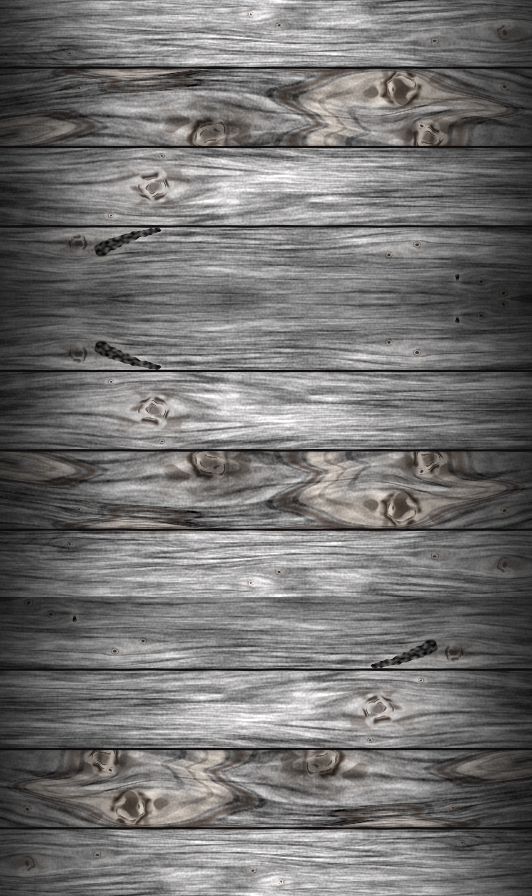
Reproduce this texture procedurally as a WebGL 1 fragment shader.

```glsl
precision highp float;
// Weathered grey timber planks with knots, in three tiles: plain, mirrored, turned.
uniform vec2 u_resolution;

const float TILES = 3.0;
const float SPAN = 1.78;                         // tile width / tile height
const vec3 SEAMS = vec3(0.2266, 0.492, 0.758);   // plank joints, down the tile
const float SEAM_HALF = 0.0035;
const vec4 PLANK_TONE = vec4(0.62, 0.51, 0.60, 0.60);
const vec3 GREY_TINT = vec3(1.0, 0.993, 0.992);
const vec3 PALE_WOOD = vec3(0.80, 0.75, 0.70);
const vec3 BROWN_STAIN = vec3(0.22, 0.16, 0.12);
const vec3 SEAM_COLOUR = vec3(0.05, 0.045, 0.045);
const float SMALL_KNOTS = 13.0;
const float LINE_DEPTH = 0.22;
const float EDGE_SHADE = 1.25;
const float JOIN_SHADE = 0.36;

vec2 hash2(vec2 p) {
  vec3 q = fract(p.xyx * vec3(0.1031, 0.1030, 0.0973));
  q += dot(q, q.yzx + 33.33);
  return fract((q.xx + q.yz) * q.zy);
}

float corner(vec2 cell, vec2 offset) {
  float angle = 6.2832 * hash2(cell).x;
  return dot(vec2(cos(angle), sin(angle)), offset);
}

// Gradient noise, about -0.7 to 0.7
float noise(vec2 p) {
  vec2 i = floor(p), f = fract(p);
  vec2 w = f * f * f * (f * (f * 6.0 - 15.0) + 10.0);
  vec2 e = vec2(1.0, 0.0);
  return mix(mix(corner(i, f), corner(i + e, f - e), w.x),
             mix(corner(i + e.yx, f - e.yx), corner(i + 1.0, f - 1.0), w.x), w.y);
}

// Thin lines along the zero contour of the noise
float ridge(vec2 p, float width) {
  return 1.0 - smoothstep(0.2 * width, width, abs(noise(p)));
}

float plankAt(float v) {
  return dot(step(SEAMS, vec3(v)), vec3(1.0));
}

// Parts the grain around a knot; mark.x gathers its dark wood, mark.y its pale wood
void knot(vec2 p, vec2 centre, float r, inout float grain, inout vec2 mark) {
  if (plankAt(p.y) != plankAt(centre.y)) return;
  vec2 d = p - centre;
  float reach = 4.0 * r * r;
  grain -= 0.85 * d.y * reach / (reach + dot(d * vec2(0.5, 1.0), d * vec2(0.5, 1.0)));
  float large = smoothstep(0.014, 0.035, r);
  float lobes = noise(d / r * 1.1 + centre * 31.0);
  float patches = noise(p * vec2(26.0, 34.0));
  float e = length(d * vec2(0.85, 1.0)) / r + 0.4 * lobes + 0.1 * noise(p * 60.0);
  float rings = smoothstep(0.1, 0.9, sin(e * 19.0)) * smoothstep(-0.25, 0.2, patches);
  float body = 1.0 - smoothstep(0.75, 1.1, e);
  float core = 1.0 - smoothstep(0.2, 0.55, e);
  float crescent = exp(-pow((e - 0.95) / 0.16, 2.0)) * smoothstep(-0.3, 0.15, lobes + 0.5 * patches);
  float spread = exp(-dot(d * vec2(0.55, 1.0), d * vec2(0.55, 1.0)) / (2.2 * r * r));
  float stain = spread * smoothstep(0.05, 0.22, noise(p * vec2(13.0, 21.0) + 4.0)) * large;
  float dark = max(max(crescent, 0.75 * body * rings) * mix(0.4, 1.0, large), 0.85 * stain);
  mark = max(mark, vec2(max(dark, core * mix(0.9, 0.6, large)), max(0.8 * body, 0.6 * spread)));
}

// Ragged split that tapers from a to b: dark heart in x, pale border in y
vec2 split(vec2 p, vec2 a, vec2 b, float width) {
  vec2 ab = b - a;
  float t = clamp(dot(p - a, ab) / dot(ab, ab), 0.0, 1.0);
  float bow = 0.035 * t * (1.0 - t);
  float d = length(p - a - ab * t + vec2(0.0, bow)) + 0.007 * noise(p * 50.0);
  float taper = width * (1.0 - 0.65 * t);
  return vec2(1.0 - smoothstep(taper * 0.75, taper, d), 1.0 - smoothstep(taper, taper * 2.2, d));
}

void main() {
  // Fold the canvas into one tile, with v running down it
  vec2 uv = gl_FragCoord.xy / u_resolution;
  float row = (1.0 - uv.y) * TILES;
  float v = fract(row);
  if (row > 1.0) v = 1.0 - v;
  if (row > 2.0) uv.x = 1.0 - uv.x;
  vec2 p = vec2(uv.x * SPAN, v);
  float plank = plankAt(v);
  vec4 pick = 1.0 - step(0.5, abs(vec4(0.0, 1.0, 2.0, 3.0) - plank));
  float figured = pick.y;

  // Knots and the grain bent by them
  float grain = v + mix(0.018, 0.06, figured) * noise(p * vec2(1.7, 5.0) + plank * 17.0);
  vec2 mark = vec2(0.0);
  knot(p, vec2(1.34, 0.297), 0.056, grain, mark);
  knot(p, vec2(0.70, 0.450), 0.056, grain, mark);
  knot(p, vec2(1.43, 0.462), 0.042, grain, mark);
  knot(p, vec2(0.51, 0.625), 0.044, grain, mark);
  knot(p, vec2(1.69, 0.110), 0.024, grain, mark);
  knot(p, vec2(0.26, 0.815), 0.026, grain, mark);
  for (float i = 0.0; i < SMALL_KNOTS; i++) {
    vec2 place = hash2(vec2(i * 7.0 + 3.0, i + 11.0));
    knot(p, place * vec2(SPAN, 1.0), 0.007 + 0.006 * place.x, grain, mark);
  }
  vec2 cracks = max(split(p, vec2(0.34, 0.835), vec2(0.53, 0.770), 0.026),
                    split(p, vec2(1.53, 0.925), vec2(1.53, 1.01), 0.010));

  // Grain: soft bands and fibres, then sharp sparse lines
  vec2 g = vec2(p.x, grain) + plank * 5.3;
  float broad = noise(g * vec2(1.1, 13.0));
  float bands = noise(g * vec2(2.5, 42.0));
  float fine = noise(g * vec2(5.0, 85.0));
  float fibre = noise(g * vec2(22.0, 150.0)) + 0.6 * noise(p * 120.0);
  float light = dot(pick, PLANK_TONE) + 0.22 * broad + 0.15 * bands + 0.2 * fine + 0.17 * fibre;
  float patchy = smoothstep(-0.15, 0.3, noise(g * vec2(2.0, 9.0) + 30.0));
  light -= LINE_DEPTH * patchy * ridge(g * vec2(1.6, 38.0) + 40.0, 0.17);
  light -= 0.8 * LINE_DEPTH * (1.0 - patchy) * ridge(g * vec2(1.0, 24.0) + 70.0, 0.1);
  light += 0.10 * ridge(g * vec2(2.2, 30.0) + 90.0, 0.12);

  // Lens-shaped figure: strong and brown on one plank, faint and grey on the first
  float flame = noise(g * vec2(1.6, 11.0) + 9.0) + 0.05 * bands;
  float figure = figured + 0.45 * pick.x;
  float growth = smoothstep(0.45, 1.0, sin(flame * 52.0)) * smoothstep(-0.2, 0.1, flame);
  light -= 0.16 * figure * growth;
  float pale = smoothstep(0.12, 0.2, flame) * (1.0 - smoothstep(0.26, 0.42, flame)) * figured;
  float outline = exp(-pow((flame - 0.09) / 0.03, 2.0)) * figure;
  vec3 colour = light * GREY_TINT;
  colour = mix(colour, PALE_WOOD * (0.5 + 0.9 * light), 0.6 * pale);
  colour = mix(colour, mix(vec3(0.22), BROWN_STAIN, figured) * (0.4 + light), 0.6 * outline);

  // Knot wood and splits
  vec3 paleKnot = mix(vec3(0.72), PALE_WOOD, 0.3 + 0.7 * figured) * (0.5 + 0.85 * light);
  colour = mix(colour, paleKnot, 0.7 * max(mark.y, 0.7 * cracks.y));
  colour = mix(colour, BROWN_STAIN * (0.2 + 0.9 * light), 0.88 * mark.x);
  colour = mix(colour, vec3(0.15 + 0.5 * noise(p * vec2(60.0, 90.0))), 0.85 * cracks.x);

  // Shade towards the sides and the tile join
  float side = pow(abs(uv.x * 2.0 - 1.0), 2.8);
  colour *= 1.17 * exp(-EDGE_SHADE * side - JOIN_SHADE * smoothstep(0.75, 1.0, v));

  // Dark joints between planks
  vec3 gaps = abs(v + 0.002 * noise(vec2(p.x * 9.0, plank)) - SEAMS);
  float gap = min(gaps.x, min(gaps.y, gaps.z));
  float pixel = TILES / u_resolution.y;
  colour *= 1.0 - 0.25 * exp(-gap / 0.009);
  colour = mix(SEAM_COLOUR, colour, smoothstep(SEAM_HALF - 0.5 * pixel, SEAM_HALF + 0.6 * pixel, gap));
  gl_FragColor = vec4(clamp(colour, 0.0, 1.0), 1.0);
}
```
